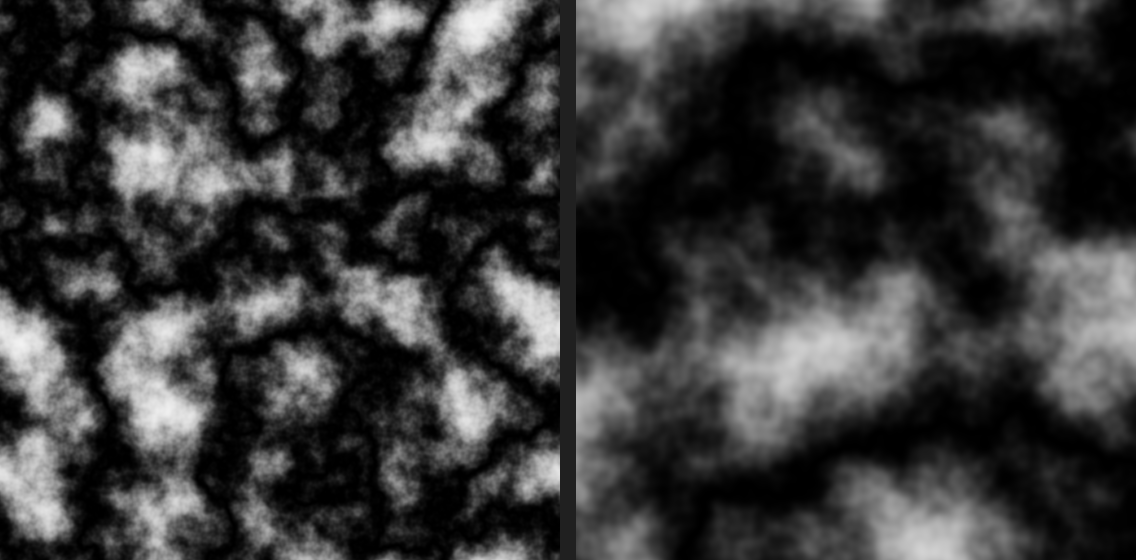
Left: the whole. Right: its middle third, enlarged.
Give the GLSL for this texture, as a WebGL 2 fragment shader.

```glsl
#version 300 es
precision highp float;
// Seamless smoky clouds: folded fractal gradient noise with dark winding creases.

uniform vec2 u_resolution;
out vec4 fragColor;

// Random angle for a lattice corner, by integer mixing
float cornerAngle(ivec2 cell, int seed) {
    uint h = uint(cell.x) * 1597334677u ^ uint(cell.y) * 3812015801u ^ uint(seed) * 2654435769u;
    h = (h ^ (h >> 16)) * 2246822519u;
    h = (h ^ (h >> 13)) * 3266489917u;
    h ^= h >> 16;
    return 6.28318 * float(h & 65535u) / 65536.0;
}

// Slope contribution of one corner; corners wrap after a whole period
float corner(vec2 cell, vec2 offset, float period, int seed) {
    float angle = cornerAngle(ivec2(mod(cell, period)), seed);
    return dot(vec2(cos(angle), sin(angle)), offset);
}

float gradientNoise(vec2 p, float period, int seed) {
    vec2 cell = floor(p);
    vec2 f = p - cell;
    vec2 blend = f * f * f * (f * (f * 6.0 - 15.0) + 10.0);
    vec2 e = vec2(1.0, 0.0);
    float low = mix(corner(cell, f, period, seed),
                    corner(cell + e.xy, f - e.xy, period, seed), blend.x);
    float high = mix(corner(cell + e.yx, f - e.yx, period, seed),
                     corner(cell + e.xx, f - e.xx, period, seed), blend.x);
    return mix(low, high, blend.y);
}

// Octaves double in frequency; each is shifted so the lattices do not line up
float clouds(vec2 uv) {
    float sum = 0.0;
    float amplitude = 1.0;
    float period = 4.0;
    for (int octave = 0; octave < 6; octave++) {
        vec2 shift = vec2(0.37, 0.71) * float(octave + 1);
        sum += amplitude * gradientNoise(uv * period + shift, period, octave + 11);
        amplitude *= 0.55;
        period *= 2.0;
    }
    return sum;
}

void main() {
    vec2 uv = gl_FragCoord.xy / u_resolution;

    // Squaring folds the noise at zero, leaving black creases between puffs
    float n = clouds(uv);
    float density = 4.2 * n * n;

    // Soft shoulder keeps the brightest puffs below white
    float grey = density / sqrt(1.0 + density * density);
    fragColor = vec4(vec3(grey), 1.0);
}
```
